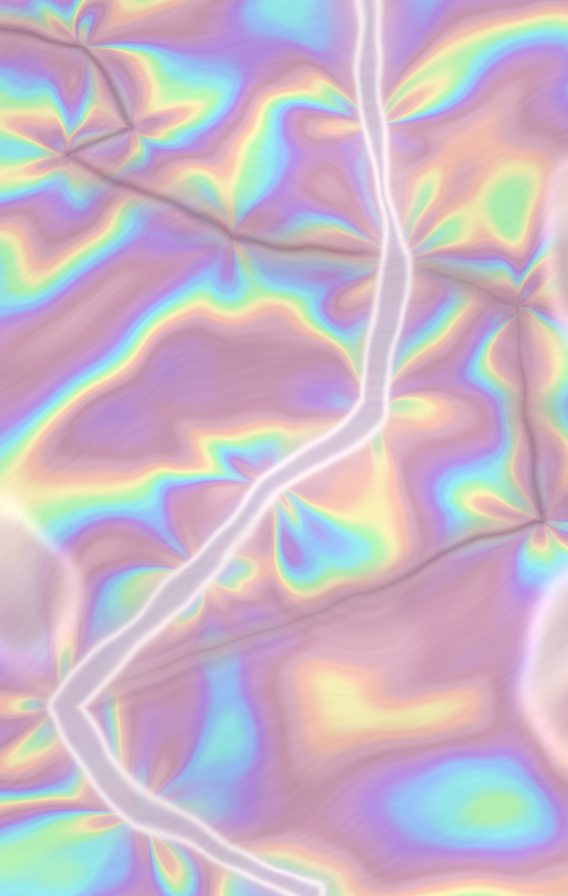
A Shadertoy shader for this texture:

```glsl
// Crumpled holographic foil: a warped noise height field, with fans that
// radiate from pinch points, selects a hue from a pastel spectrum.
// Pale pillows, dusky creases and bright silver folds are laid over it.

float hash(vec2 cell) {
    vec3 h = fract(cell.xyx * vec3(0.1031, 0.1030, 0.0973));
    h += dot(h, h.yzx + 33.33);
    return fract((h.x + h.y) * h.z);
}

float noise(vec2 p) {
    vec2 cell = floor(p), f = fract(p);
    f = f * f * f * (f * (f * 6.0 - 15.0) + 10.0);
    return mix(mix(hash(cell), hash(cell + vec2(1, 0)), f.x),
               mix(hash(cell + vec2(0, 1)), hash(cell + vec2(1, 1)), f.x), f.y);
}

vec2 noise2(vec2 p) {
    return vec2(noise(p), noise(p + vec2(37.2, 11.7))) - 0.5;
}

// Cyclic pastel spectrum, one turn per unit of phase
vec3 spectrum(float phase) {
    vec3 hues[9] = vec3[9](
        vec3(0.77, 0.59, 0.68), vec3(0.83, 0.67, 0.73), vec3(0.93, 0.74, 0.68),
        vec3(0.94, 0.91, 0.70), vec3(0.70, 0.93, 0.69), vec3(0.58, 0.89, 0.90),
        vec3(0.59, 0.74, 0.94), vec3(0.70, 0.55, 0.86), vec3(0.76, 0.59, 0.77));
    float t = fract(phase) * 9.0;
    int i = min(int(t), 8);
    return mix(hues[i], hues[(i + 1) % 9], smoothstep(0.0, 1.0, t - float(i)));
}

float segmentDistance(vec2 p, vec2 a, vec2 b) {
    vec2 ap = p - a, ab = b - a;
    return length(ap - ab * clamp(dot(ap, ab) / dot(ab, ab), 0.0, 1.0));
}

float pathDistance(vec2 p, vec2 path[9]) {
    float d = 10.0;
    for (int i = 0; i < 8; i++) d = min(d, segmentDistance(p, path[i], path[i + 1]));
    return d;
}

void mainImage(out vec4 fragColor, in vec2 fragCoord) {
    vec2 p = fragCoord / iResolution.y;
    p.x += 0.316 - 0.5 * iResolution.x / iResolution.y;

    vec2 silverPath[9] = vec2[9](
        vec2(0.40, 1.05), vec2(0.42, 0.87), vec2(0.445, 0.72),
        vec2(0.42, 0.54), vec2(0.30, 0.45), vec2(0.225, 0.36),
        vec2(0.07, 0.212), vec2(0.16, 0.09), vec2(0.345, 0.01));
    vec2 creasePath[9] = vec2[9](
        vec2(-0.05, 0.98), vec2(0.09, 0.95), vec2(0.14, 0.86),
        vec2(0.07, 0.83), vec2(0.25, 0.74), vec2(0.445, 0.72),
        vec2(0.573, 0.66), vec2(0.60, 0.42), vec2(0.07, 0.212));
    vec2 pillows[3] = vec2[3](vec2(0.03, 0.35), vec2(0.62, 0.78), vec2(0.62, 0.25));

    // Creases wander a little
    vec2 bent = p + 0.025 * noise2(p * 9.0) + 0.006 * noise2(p * 28.0);
    float silverDist = pathDistance(bent, silverPath);
    float creaseDist = pathDistance(bent, creasePath);

    // Height of the sheet: long diagonal swells
    vec2 warped = p + 0.16 * noise2(p * 4.0 + 5.0) + 0.025 * noise2(p * 14.0);
    vec2 swell = mat2(0.92, -0.39, 0.39, 0.92) * warped;
    float phase = 2.1 * noise(swell * vec2(3.0, 6.5) + 3.7)
                + 0.45 * noise(swell * vec2(8.0, 13.0) + 21.0);

    // Fans of streaks around the corners of the folds
    for (int i = 1; i < 8; i++) {
        vec2 fromSilver = bent - silverPath[i];
        vec2 fromCrease = bent - creasePath[i];
        float rs = length(fromSilver), rc = length(fromCrease);
        float seed = float(i) * 7.3;
        phase += 1.5 * exp(-9.0 * rs)
               * (noise(fromSilver / (rs + 0.004) * 2.2 + seed) - 0.5);
        phase += 1.3 * exp(-8.0 * rc)
               * (noise(fromCrease / (rc + 0.004) * 2.0 + seed + 60.0) - 0.5);
    }
    phase += 0.5 * exp(-16.0 * silverDist) - 0.4 * exp(-14.0 * creaseDist);
    vec3 color = spectrum(phase);

    // Pale satin pillows
    float sheen = 0.5 + 0.5 * sin(6.283 * phase + 4.0 * p.x);
    for (int i = 0; i < 3; i++) {
        float d = length((warped - pillows[i]) * vec2(1.25, 0.9));
        vec3 satin = mix(vec3(0.80, 0.66, 0.72), vec3(0.94, 0.86, 0.84), sheen);
        color = mix(color, satin, 0.9 * (1.0 - smoothstep(0.055, 0.125, d)));
        color += 0.10 * exp(-pow((d - 0.085) / 0.016, 2.0));
    }

    // Dusky creases with a thin dark core
    float streak = noise(vec2(creaseDist * 110.0, 3.0 * (p.x + p.y)));
    vec3 dusk = mix(vec3(0.66, 0.50, 0.60), vec3(0.83, 0.69, 0.74), streak);
    color = mix(color, dusk, 0.85 * exp(-pow(creaseDist / 0.024, 2.0)));
    color -= 0.08 * exp(-creaseDist / 0.004);

    // Silver folds: pink halo, lilac hollow and two bright edges
    float halfWidth = 0.004 + 0.013 * noise(p * 9.0 + 13.0);
    color = mix(color, vec3(0.87, 0.76, 0.80), 0.8 * exp(-pow(silverDist / 0.032, 2.0)));
    float hollow = 1.0 - smoothstep(halfWidth - 0.004, halfWidth + 0.003, silverDist);
    color = mix(color, vec3(0.79, 0.74, 0.82), 0.75 * hollow);
    float edge = exp(-pow((silverDist - halfWidth) / 0.0045, 2.0));
    color = mix(color, vec3(0.97, 0.93, 0.94), 0.85 * edge);

    // Soft broad light and faint brushed grain
    color *= 0.97 + 0.09 * noise(swell * vec2(5.0, 16.0) + 40.0);
    color += 0.02 * (noise(swell * vec2(40.0, 180.0)) - 0.5);
    fragColor = vec4(clamp(color, 0.0, 1.0), 1.0);
}
```
